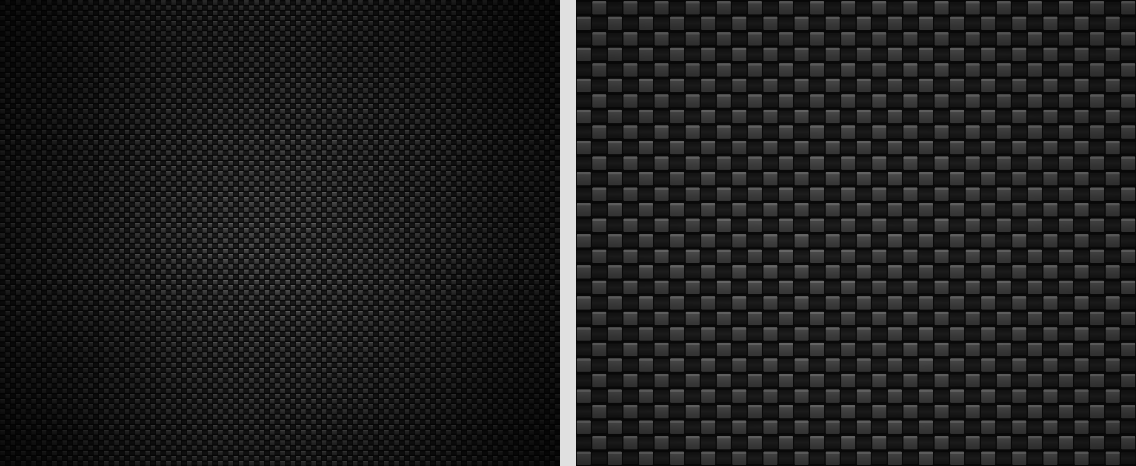
Left, the full canvas; right, a detail of the centre.
Give the GLSL for this texture, as a Shadertoy shader.

```glsl
const vec2 CELLS = vec2(108.0, 90.0);      // even counts: two cells per weave repeat
const vec2 RAISED_HALF = vec2(0.45, 0.43); // half size of a raised thread, in cells
const vec2 SUNK_HALF = vec2(0.47, 0.38);   // half size of a sunken thread, in cells
const float CORNER = 0.07;
const float RIM_WIDTH = 0.15;
const vec3 GAP_COLOR = vec3(0.035);
const vec3 SUNK_LOW = vec3(0.075);
const vec3 SUNK_HIGH = vec3(0.108);
const vec3 RAISED_LOW = vec3(0.205);
const vec3 RAISED_HIGH = vec3(0.275);
const vec3 RIM_COLOR = vec3(0.37);
const vec2 EDGE_LIGHT = vec2(0.38, 0.62);  // light left at the side and top edges
const vec2 BLOTCH_GRID = vec2(5.0, 4.0);
const float BLOTCH_AMOUNT = 0.14;
const float THREAD_VARIATION = 0.08;
const float TAU = 6.283185;

float hash(vec2 p) {
    vec3 q = fract(vec3(p.xyx) * 0.1031);
    q += dot(q, q.yzx + 33.33);
    return fract((q.x + q.y) * q.z);
}

// Value noise that wraps after one canvas.
float wrappedNoise(vec2 uv, vec2 grid) {
    vec2 p = uv * grid;
    vec2 i = floor(p);
    vec2 f = fract(p);
    f = f * f * (3.0 - 2.0 * f);
    float a = hash(mod(i, grid));
    float b = hash(mod(i + vec2(1.0, 0.0), grid));
    float c = hash(mod(i + vec2(0.0, 1.0), grid));
    float d = hash(mod(i + 1.0, grid));
    return mix(mix(a, b, f.x), mix(c, d, f.x), f.y);
}

float roundedBox(vec2 p, vec2 halfSize, float radius) {
    vec2 q = abs(p) - halfSize + radius;
    return length(max(q, 0.0)) + min(max(q.x, q.y), 0.0) - radius;
}

float coverage(float dist, float pixel) {
    return 1.0 - smoothstep(-0.5 * pixel, 0.5 * pixel, dist);
}

void mainImage(out vec4 fragColor, in vec2 fragCoord) {
    vec2 uv = fragCoord / iResolution.xy;
    vec2 grid = uv * CELLS;
    vec2 cell = mod(floor(grid), CELLS);
    vec2 p = fract(grid) - 0.5;
    float pixel = CELLS.y / iResolution.y;
    bool raised = mod(cell.x + cell.y, 2.0) < 0.5;

    // Thread body, lighter towards its top
    vec2 halfSize = raised ? RAISED_HALF : SUNK_HALF;
    float height = smoothstep(-halfSize.y, halfSize.y, p.y);
    vec3 thread = raised ? mix(RAISED_LOW, RAISED_HIGH, height)
                         : mix(SUNK_LOW, SUNK_HIGH, 1.0 - abs(2.0 * height - 1.0));

    // Bright upper rim on raised threads
    if (raised) {
        float rim = 1.0 - coverage(p.y - halfSize.y + RIM_WIDTH, pixel);
        thread = mix(thread, RIM_COLOR, rim);
    }
    thread *= 1.0 + THREAD_VARIATION * (hash(cell) - 0.5);

    float mask = coverage(roundedBox(p, halfSize, CORNER), pixel);
    vec3 color = mix(GAP_COLOR, thread, mask);

    // Wrapping light: full in the middle, dim at the edges
    vec2 wave = pow(0.5 - 0.5 * cos(TAU * uv), vec2(0.75));
    vec2 falloff = mix(EDGE_LIGHT, vec2(1.0), wave);
    float blotch = 1.0 + BLOTCH_AMOUNT * (wrappedNoise(uv, BLOTCH_GRID) - 0.5);

    fragColor = vec4(color * falloff.x * falloff.y * blotch, 1.0);
}
```
